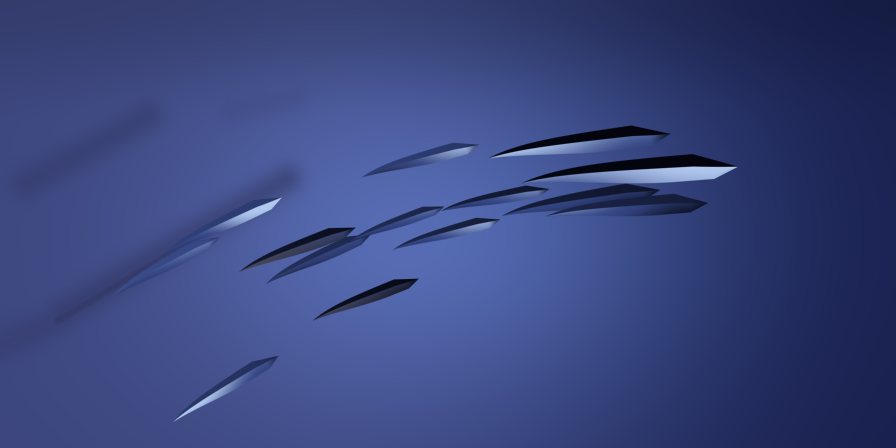
This background is drawn by a WebGL 2 fragment shader. Its source:

```glsl
#version 300 es
precision highp float;

#define SHARDS 14
#define GLOW_CENTER vec2(1.03, 0.47)
#define GLOW_SIZE vec2(0.62, 0.42)
#define GLOW_COLOR vec3(0.125, 0.175, 0.245)
#define LEFT_COLOR vec3(0.235, 0.272, 0.49)
#define RIGHT_COLOR vec3(0.095, 0.125, 0.305)
#define SHADOW_COLOR vec3(0.19, 0.21, 0.385)
#define WARM_GREY vec3(0.29, 0.29, 0.35)
#define UPPER_BULGE 0.075
#define LOWER_BULGE 0.048

uniform vec2 u_resolution;
out vec4 outColor;

// Shard ends, in units of the canvas height
const vec2 TAIL[SHARDS] = vec2[SHARDS](
    vec2(0.807, 0.604), vec2(1.089, 0.646), vec2(1.120, 0.518), vec2(1.216, 0.516),
    vec2(1.164, 0.591), vec2(0.984, 0.529), vec2(0.878, 0.443), vec2(0.534, 0.393),
    vec2(0.594, 0.367), vec2(0.781, 0.461), vec2(0.698, 0.284), vec2(0.385, 0.057),
    vec2(0.253, 0.339), vec2(0.365, 0.432));
const vec2 TIP[SHARDS] = vec2[SHARDS](
    vec2(1.070, 0.677), vec2(1.497, 0.701), vec2(1.474, 0.576), vec2(1.581, 0.547),
    vec2(1.648, 0.628), vec2(1.227, 0.578), vec2(1.117, 0.510), vec2(0.794, 0.492),
    vec2(0.828, 0.477), vec2(0.992, 0.539), vec2(0.935, 0.378), vec2(0.622, 0.206),
    vec2(0.490, 0.471), vec2(0.630, 0.560));
// Brightness of the upper facet, then of the lower facet at tail and tip
const vec3 TONE[SHARDS] = vec3[SHARDS](
    vec3(0.34, 0.33, 0.80), vec3(0.00, 0.85, 0.55), vec3(0.16, 0.45, 0.28), vec3(0.20, 0.62, 0.22),
    vec3(0.00, 0.68, 0.92), vec3(0.16, 0.38, 0.66), vec3(0.20, 0.42, 0.76), vec3(0.12, 0.25, 0.34),
    vec3(0.26, 0.34, 0.42), vec3(0.24, 0.38, 0.58), vec3(0.08, 0.28, 0.18), vec3(0.30, 0.95, 0.50),
    vec3(0.48, 0.45, 0.62), vec3(0.36, 0.42, 0.98));

// Dark to bright blue metal
vec3 steel(float t) {
    vec3 low = mix(vec3(0.01, 0.015, 0.05), vec3(0.20, 0.27, 0.51), smoothstep(0.0, 0.5, t));
    return mix(low, vec3(0.70, 0.79, 0.94), smoothstep(0.45, 1.0, t));
}

float segmentDistance(vec2 p, vec2 a, vec2 b) {
    vec2 ab = b - a;
    return length(p - a - ab * clamp(dot(p - a, ab) / dot(ab, ab), 0.0, 1.0));
}

float softStreak(vec2 p, vec2 a, vec2 b, float width) {
    float d = segmentDistance(p, a, b) / width;
    return exp(-d * d);
}

vec3 background(vec2 p) {
    vec3 color = mix(LEFT_COLOR, RIGHT_COLOR, smoothstep(0.6, 2.0, p.x));
    vec2 q = (p - GLOW_CENTER) / GLOW_SIZE;
    color += GLOW_COLOR * exp(-dot(q, q));
    color *= 1.0 - 0.14 * smoothstep(0.72, 1.0, p.y);

    // Blurred shadows on the wall
    float shade = 0.55 * softStreak(p, vec2(0.14, 0.30), vec2(0.64, 0.60), 0.035);
    shade = max(shade, 0.80 * softStreak(p, vec2(0.13, 0.285), vec2(0.42, 0.46), 0.014));
    shade = max(shade, 0.45 * softStreak(p, vec2(0.06, 0.59), vec2(0.33, 0.74), 0.035));
    shade = max(shade, 0.40 * softStreak(p, vec2(-0.10, 0.19), vec2(0.12, 0.28), 0.035));
    shade = max(shade, 0.15 * softStreak(p, vec2(0.52, 0.75), vec2(0.66, 0.78), 0.03));
    return mix(color, SHADOW_COLOR, shade);
}

// Two-facet blade with a long tail and a bevelled tip
vec3 drawShard(vec3 color, vec2 p, vec2 tail, vec2 tip, vec3 tone, float pixel) {
    vec2 axis = tip - tail;
    float len = length(axis);
    vec2 dir = axis / len;
    vec2 q = p - tail;
    float u = dot(q, dir) / len;
    float v = dot(q, vec2(-dir.y, dir.x)) / len;
    if (u < 0.0 || u > 1.0) return color;

    float upper = min(UPPER_BULGE * (1.0 - exp(-5.0 * u)), 0.36 * (1.0 - u));
    float lower = min(LOWER_BULGE * smoothstep(0.0, 0.7, u), 0.42 * (1.0 - u));
    float ridge = upper * mix(0.5, 0.15, u);
    float soft = 0.8 * pixel / len;
    float cover = smoothstep(-soft, soft, upper - v) * smoothstep(-soft, soft, v + lower);

    vec3 topFacet = steel(tone.x + 0.06 * (1.0 - u));
    float depth = (v + lower) / max(ridge + lower, 0.001);
    float light = mix(tone.y, tone.z, smoothstep(0.15, 0.9, u));
    vec3 lowFacet = steel(light + 0.12 * (depth - 0.5));
    float warm = smoothstep(0.36, 0.24, tone.y) * (1.0 - 0.8 * u);
    lowFacet = mix(lowFacet, WARM_GREY, warm);

    vec3 facet = mix(lowFacet, topFacet, smoothstep(-soft, soft, v - ridge));
    facet = mix(facet, steel(tone.x * 0.7), 0.6 * smoothstep(0.88, 0.98, u) * step(tone.z, 0.9));
    return mix(color, facet, cover);
}

void main() {
    vec2 p = gl_FragCoord.xy / u_resolution.y;
    float pixel = 1.0 / u_resolution.y;
    vec3 color = background(p);
    for (int i = 0; i < SHARDS; i++) {
        color = drawShard(color, p, TAIL[i], TIP[i], TONE[i], pixel);
    }
    outColor = vec4(color, 1.0);
}
```
